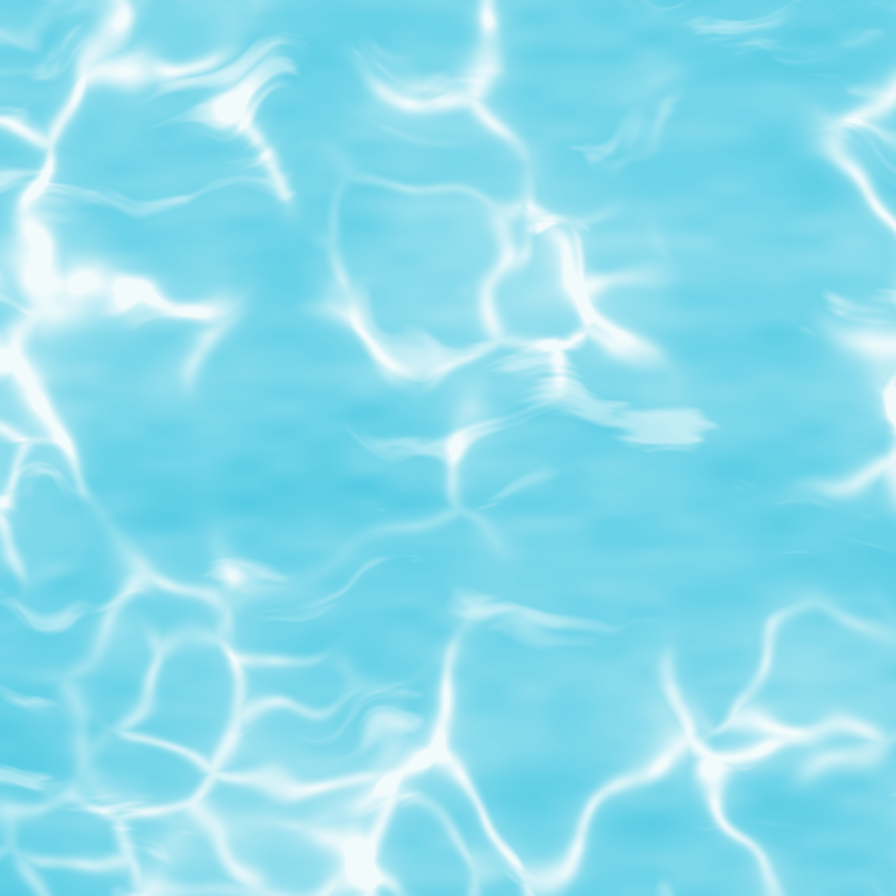
Give the GLSL for this texture, as a three.js fragment shader.

```glsl
// Sunlit pool water: bright, wobbling caustic lines over turquoise ripples.
// Warped cell borders make the light web, masked smaller cells make the loops,
// and noise stretched sideways makes the ripples and glints.
varying vec2 vUv;

float hash(vec2 p) {
  return fract(sin(dot(p, vec2(127.1, 311.7))) * 43758.5453);
}

vec2 hash2(vec2 p) {
  return vec2(hash(p), hash(p + 57.3));
}

float noise(vec2 p) {
  vec2 i = floor(p);
  vec2 f = fract(p);
  f = f * f * (3.0 - 2.0 * f);
  float low = mix(hash(i), hash(i + vec2(1.0, 0.0)), f.x);
  float high = mix(hash(i + vec2(0.0, 1.0)), hash(i + vec2(1.0, 1.0)), f.x);
  return mix(low, high, f.y);
}

float fbm(vec2 p) {
  float sum = 0.0;
  float amplitude = 0.5;
  for (int i = 0; i < 4; i++) {
    sum += amplitude * noise(p);
    p = p * 2.03 + 17.1;
    amplitude *= 0.5;
  }
  return sum / 0.9375;
}

// Gap between the nearest and second nearest cell point: zero on a border
float cellBorder(vec2 p) {
  vec2 cell = floor(p);
  float nearest = 8.0;
  float second = 8.0;
  for (int y = -2; y <= 2; y++) {
    for (int x = -2; x <= 2; x++) {
      vec2 id = cell + vec2(float(x), float(y));
      float d = length(id + 0.1 + 0.8 * hash2(id) - p);
      second = min(second, max(nearest, d));
      nearest = min(nearest, d);
    }
  }
  return second - nearest;
}

float glow(float d, float width) {
  return exp(-d * d / (width * width));
}

// Offset that bends the straight borders into wavy light
vec2 wobble(vec2 p) {
  vec2 broad = vec2(noise(p * 7.0), noise(p * 7.0 + 31.7)) - 0.5;
  vec2 fine = vec2(noise(p * 19.0 + 5.3), noise(p * 19.0 + 83.1)) - 0.5;
  return broad * 0.11 + fine * 0.035;
}

void main() {
  vec2 p = vUv;
  vec2 bent = p + wobble(p);

  // Ripples: broad sideways bands with a finer mottle
  float light = 0.2 + 0.42 * (fbm(p * vec2(3.5, 11.0) + 4.0) - 0.5);
  light += 0.13 * (noise(p * vec2(22.0, 48.0)) - 0.5);
  light += 0.16 * (noise(p * 3.0 + 9.0) - 0.5);

  // Main web, fading in and out along its length
  float web = cellBorder(bent * vec2(4.3, 3.9) + 2.6);
  float strength = smoothstep(0.22, 0.75, noise(p * 6.0 + 40.0));
  float beads = 0.7 + 0.6 * noise(p * 42.0);
  light += 0.55 * strength * beads * glow(web, 0.1);
  light += 0.13 * (0.4 + strength) * glow(web, 0.3);

  // Small loops gathered in patches
  float loops = cellBorder(bent * vec2(7.5, 9.5) + 13.0);
  float patches = smoothstep(0.5, 0.78, noise(p * 4.5 + 71.0));
  light += patches * (0.42 * beads * glow(loops, 0.17) + 0.1);

  // Flat glints lying on the surface
  float glints = fbm(bent * vec2(7.0, 20.0) + 25.0);
  light += 0.4 * smoothstep(0.62, 0.82, glints);

  vec3 turquoise = vec3(0.3, 0.79, 0.89);
  vec3 sunlight = vec3(0.95, 0.985, 0.99);
  gl_FragColor = vec4(mix(turquoise, sunlight, clamp(light, -0.05, 1.0)), 1.0);
}
```
